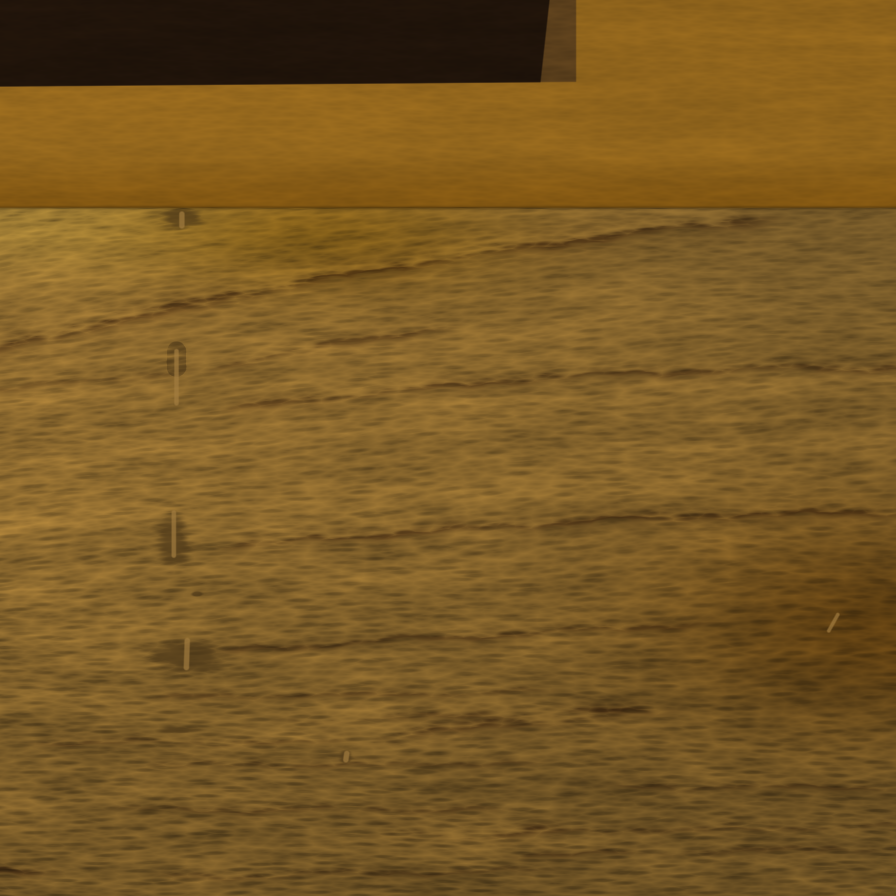
Give the GLSL for this texture, as a three.js fragment shader.

```glsl
// Worn wooden board with a seam, long cracks, nail slots and a dark recess above.
#define SEAM_Y 0.768
#define EDGE 0.0012
#define GRAIN_DEPTH 0.46
#define FLECK_DEPTH 0.20
#define CRACK_DEPTH 0.36
#define RAIL_COLOR vec3(0.568, 0.395, 0.110)
#define PLANK_COLOR vec3(0.540, 0.405, 0.178)
#define RECESS_COLOR vec3(0.125, 0.077, 0.038)
#define STRIP_COLOR vec3(0.36, 0.25, 0.11)
#define SLOT_COLOR vec3(0.64, 0.49, 0.25)
#define STAIN_COLOR vec3(0.29, 0.21, 0.09)
varying vec2 vUv;

vec2 hash2(vec2 p) {
  return fract(sin(vec2(dot(p, vec2(127.1, 311.7)), dot(p, vec2(269.5, 183.3)))) * 43758.5);
}
// Cellular noise: distance to the nearest scattered point.
float cells(vec2 p) {
  vec2 base = floor(p), f = fract(p);
  float nearest = 2.0;
  for (int j = -1; j <= 1; j++)
    for (int i = -1; i <= 1; i++) {
      vec2 o = vec2(float(i), float(j));
      vec2 d = o + hash2(base + o) - f;
      nearest = min(nearest, dot(d, d));
    }
  return sqrt(nearest);
}
// Layers of cells stretched along x make wood fibres.
float grain(vec2 p) {
  float sum = 0.0, amp = 0.25;
  vec2 scale = vec2(2.2, 19.0);
  for (int i = 0; i < 5; i++) {
    sum += amp * (cells(p * scale + float(i) * 17.3) - 0.47);
    scale *= vec2(2.2, 1.85);
    amp *= 1.04;
  }
  return sum;
}
float blob(vec2 p, vec2 center, vec2 radius) {
  vec2 d = (p - center) / radius;
  return exp(-dot(d, d));
}
// Curved line from x0 to x1 with a soft shadow; p.z is the fibre value that frays it.
float crack(vec3 p, float x0, float x1, float y0, float slope, float bend, float width) {
  float t = p.x - x0;
  float wobble = 0.002 * sin(p.x * 33.0 + y0 * 90.0) + 0.001 * sin(p.x * 113.0 + y0 * 50.0);
  float d = (p.y - y0 - slope * t + bend * t * t - wobble) / width + 4.0 * p.z;
  float ends = smoothstep(x0 - 0.02, x0 + 0.04, p.x) * (1.0 - smoothstep(x1 - 0.06, x1 + 0.02, p.x));
  float wear = clamp(0.65 + 0.3 * sin(p.x * 27.0 + y0 * 70.0) - 2.5 * p.z, 0.15, 1.1);
  return ends * wear * (exp(-d * d) + 0.3 * exp(-d * d * 0.07));
}
// Thin rounded stroke.
float stroke(vec2 p, vec2 a, vec2 b, float width) {
  vec2 v = b - a;
  float d = length(p - a - v * clamp(dot(p - a, v) / dot(v, v), 0.0, 1.0));
  return 1.0 - smoothstep(width - EDGE, width + EDGE, d);
}

void main() {
  vec2 p = vUv;
  float plank = 1.0 - smoothstep(SEAM_Y - EDGE, SEAM_Y + EDGE, p.y);
  // Fibres rise gently in the upper plank and run level below.
  float tilt = plank * smoothstep(0.05, 0.65, p.y) * (0.11 * p.x - 0.04 * p.x * p.x);
  vec2 q = vec2(p.x, p.y - tilt + 0.002 * sin(p.x * 11.0 + p.y * 23.0));
  float fibre = grain(q);
  float flecks = 1.0 - smoothstep(0.08, 0.36, cells(q * vec2(17.0, 120.0)));

  // Upper rail.
  vec3 rail = RAIL_COLOR * (1.0 + 0.07 * blob(p, vec2(0.2, 0.87), vec2(0.35, 0.035)));
  rail *= 1.0 - vec3(0.08, 0.12, 0.35) * smoothstep(0.84, SEAM_Y, p.y);
  rail *= 1.0 + GRAIN_DEPTH * 0.45 * fibre;

  // Lower plank: tonal drift, warm patches and grain.
  vec3 wood = PLANK_COLOR * mix(0.86, 1.03, smoothstep(0.0, 0.5, p.y));
  wood *= 1.0 + 0.12 * (0.5 - p.x);
  wood += vec3(0.09, 0.09, 0.03) * blob(p, vec2(0.03, 0.755), vec2(0.2, 0.06));
  wood *= 1.0 - vec3(0.06, 0.1, 0.45) * blob(p, vec2(0.36, 0.74), vec2(0.2, 0.06));
  wood *= 1.0 - vec3(0.1, 0.09, 0.06) * blob(p, vec2(0.95, 0.7), vec2(0.25, 0.1));
  wood *= 1.0 - vec3(0.2, 0.29, 0.55) * blob(p, vec2(0.98, 0.3), vec2(0.24, 0.12));
  wood *= 1.0 + GRAIN_DEPTH * (1.4 - 0.6 * p.y) * fibre;
  wood *= 1.0 - FLECK_DEPTH * (1.1 - 0.8 * p.y) * flecks;

  // Long cracks and dark streaks.
  vec3 c = vec3(p, fibre);
  float cracks = 0.8 * crack(c, -0.1, 0.87, 0.583, 0.268, 0.095, 0.005);
  cracks += 0.6 * crack(c, 0.234, 0.52, 0.586, 0.24, 0.25, 0.003);
  cracks += 0.35 * crack(c, -0.1, 0.22, 0.555, 0.09, 0.0, 0.003);
  cracks += 0.65 * crack(c, 0.25, 1.1, 0.541, 0.13, 0.09, 0.003);
  cracks += 0.75 * crack(c, 0.25, 1.1, 0.388, 0.09, 0.05, 0.003);
  cracks += 0.6 * crack(c, 0.24, 0.8, 0.27, 0.07, 0.02, 0.0025);
  cracks += 0.75 * crack(c, 0.42, 0.72, 0.178, 0.09, 0.0, 0.004);
  cracks += 0.7 * crack(c, 0.42, 0.64, 0.065, 0.04, 0.0, 0.004);
  cracks += 0.9 * crack(c, -0.1, 0.07, 0.026, 0.0, 0.0, 0.003);
  for (int i = 0; i < 9; i++) {
    vec2 r = hash2(vec2(float(i), 4.0));
    cracks += 0.5 * crack(c, r.x * 0.8 - 0.1, r.x * 0.8 + 0.35, 0.02 + float(i) * 0.025, 0.03 * r.y, 0.0, 0.0025);
  }
  wood *= 1.0 - CRACK_DEPTH * vec3(0.85, 1.0, 1.05) * min(cracks, 1.3);

  // Stains around the slots, then the pale slots themselves.
  float stain = blob(p, vec2(0.203, 0.757), vec2(0.018, 0.012));
  stain += 0.5 * stroke(p, vec2(0.197, 0.59), vec2(0.197, 0.608), 0.011);
  stain += 0.8 * blob(p, vec2(0.194, 0.4), vec2(0.017, 0.034));
  stain += blob(p, vec2(0.207, 0.268), vec2(0.04, 0.017));
  stain += 0.8 * blob(p, vec2(0.2, 0.185), vec2(0.022, 0.004));
  stain += blob(p, vec2(0.22, 0.337), vec2(0.006, 0.003)) + blob(p, vec2(0.386, 0.155), vec2(0.008));
  wood = mix(wood, STAIN_COLOR, 0.65 * smoothstep(0.2, 0.8, stain - fibre));
  float slots = stroke(p, vec2(0.203, 0.748), vec2(0.203, 0.761), 0.003);
  slots += stroke(p, vec2(0.197, 0.55), vec2(0.197, 0.608), 0.0025);
  slots += stroke(p, vec2(0.194, 0.38), vec2(0.194, 0.428), 0.0025);
  slots += stroke(p, vec2(0.208, 0.255), vec2(0.209, 0.285), 0.003);
  slots += stroke(p, vec2(0.925, 0.296), vec2(0.935, 0.314), 0.002);
  slots += stroke(p, vec2(0.386, 0.152), vec2(0.387, 0.159), 0.003);
  wood = mix(wood, SLOT_COLOR, 0.7 * min(slots, 1.0));

  // Join the boards, shade the seam and cut the recess.
  vec3 color = mix(rail, wood, plank) * (1.0 - 0.25 * blob(p, vec2(p.x, SEAM_Y), vec2(1.0, 0.002)));
  float lip = 0.9035 + 0.008 * p.x;
  float above = smoothstep(lip - EDGE, lip + EDGE, p.y);
  float recessEdge = 0.603 + 0.11 * (p.y - 0.906);
  vec2 cut = above * (1.0 - smoothstep(-EDGE, EDGE, p.x - vec2(0.643, recessEdge)));
  color = mix(color, STRIP_COLOR * (1.0 + 0.3 * fibre), cut.x);
  color = mix(color, RECESS_COLOR * (1.0 + 0.3 * fibre), cut.y);
  gl_FragColor = vec4(color, 1.0);
}
```
